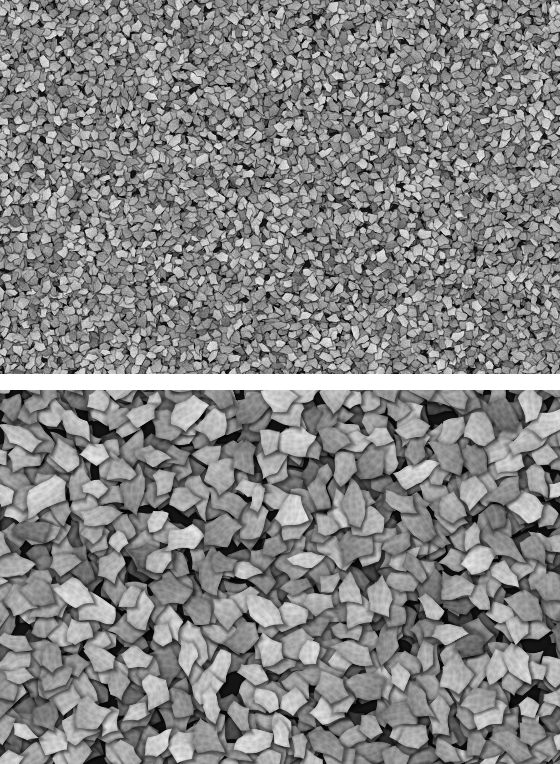
Top: the whole. Bottom: its middle third, enlarged.
This texture is drawn by a WebGL 1 fragment shader. Its source:

```glsl
precision highp float;
// Crushed grey stone chips packed over dark gaps.
// Five turned grids of random convex polygons are painted from deep to top;
// each chip shades what lies below it and carries faint streaks and grain.

uniform vec2 u_resolution;

const float TAU = 6.2831853;
const float CHIPS_PER_HEIGHT = 34.0;
const float GRAINS_PER_HEIGHT = 190.0;
const float GAP_TONE = 0.08;
const vec2 LIGHT_DIR = vec2(-0.6, 0.8);
const int LAYERS = 5;
const int SIDES = 5;

float hash(vec2 p) {
  vec3 q = fract(p.xyx * 0.1031);
  q += dot(q, q.yzx + 33.33);
  return fract((q.x + q.y) * q.z);
}

// One of several independent random values of a chip
float trait(vec2 id, float k) {
  return hash(id + k * vec2(37.0, 71.0));
}

vec2 direction(float angle) {
  return vec2(cos(angle), sin(angle));
}

vec2 rotate(vec2 p, float angle) {
  vec2 d = direction(angle);
  return vec2(d.x * p.x - d.y * p.y, d.y * p.x + d.x * p.y);
}

// Cellular noise: distance to the nearest scattered point
float cellular(vec2 p) {
  vec2 cell = floor(p);
  float nearest = 2.0;
  for (int y = -1; y <= 1; y++) {
    for (int x = -1; x <= 1; x++) {
      vec2 id = cell + vec2(float(x), float(y));
      vec2 point = id + vec2(trait(id, 1.0), trait(id, 2.0));
      nearest = min(nearest, distance(p, point));
    }
  }
  return nearest;
}

// Signed distance to an irregular convex polygon
float chipDistance(vec2 p, vec2 id, float radius) {
  float d = -radius;
  for (int i = 0; i < SIDES; i++) {
    float k = float(i);
    float angle = (k + 0.55 * (trait(id, k + 10.0) - 0.5)) * TAU / float(SIDES);
    float reach = radius * mix(0.78, 1.15, trait(id, k + 20.0));
    d = max(d, dot(p, direction(angle)) - reach);
  }
  return d;
}

// Layered sines running along the chip
float streaks(vec2 p, float phase) {
  float bend = 0.5 * sin(p.x * 6.0 + phase);
  return 0.6 * sin(p.y * 27.0 + bend + phase) + 0.4 * sin(p.y * 49.0 - bend + phase * 2.0);
}

float chipTone(vec2 p, vec2 id, float d, float grain) {
  float tone = mix(0.55, 0.83, trait(id, 3.0));
  tone *= mix(0.76, 1.0, step(0.09, trait(id, 4.0)));
  tone += 0.13 * dot(p, direction(TAU * trait(id, 5.0)));
  tone += 0.025 * streaks(p, TAU * trait(id, 6.0));
  tone -= 0.07 * smoothstep(-0.09, 0.0, d);
  return tone + grain;
}

// Paints one grid of chips over the tone below it
float paintLayer(float below, vec2 p, vec2 light, float seed, float depth, float blur, float grain) {
  float tone = below;
  vec2 cell = floor(p);
  for (int y = -1; y <= 1; y++) {
    for (int x = -1; x <= 1; x++) {
      vec2 corner = cell + vec2(float(x), float(y));
      vec2 id = corner + seed * vec2(113.0, 59.0);
      vec2 jitter = vec2(trait(id, 1.0), trait(id, 2.0)) - 0.5;
      vec2 offset = p - corner - 0.5 - 0.75 * jitter;
      float stretch = sqrt(mix(1.0, 2.0, trait(id, 7.0)));
      vec2 local = rotate(offset, TAU * trait(id, 8.0)) * vec2(1.0 / stretch, stretch);
      float d = chipDistance(local, id, mix(0.28, 0.47, trait(id, 9.0)));

      // Soft shadow, stronger on the side away from the light
      float away = 0.5 - 0.5 * dot(offset, light) / (length(offset) + 0.001);
      tone *= 1.0 - mix(0.18, 0.55, away) * smoothstep(0.17, 0.0, d);
      float cover = smoothstep(blur, -blur, d);
      tone = mix(tone, depth * chipTone(local, id, d, grain), cover);
    }
  }
  return tone;
}

void main() {
  vec2 uv = gl_FragCoord.xy / u_resolution.y;
  float blur = 0.65 * CHIPS_PER_HEIGHT / u_resolution.y;
  float grain = 0.13 * (cellular(uv * GRAINS_PER_HEIGHT) - 0.45);

  // Slight waviness roughens the straight chip edges
  vec2 p = uv * CHIPS_PER_HEIGHT;
  p += 0.035 * sin(p.yx * 7.0 + 2.0 * sin(p * 3.1));

  float tone = GAP_TONE;
  for (int i = 0; i < LAYERS; i++) {
    float k = float(i);
    float buried = 1.0 - k / float(LAYERS - 1);
    float depth = 1.0 - 0.5 * pow(buried, 1.6);
    float turn = 1.3 * k + 0.4;
    vec2 q = rotate(p, turn) + 19.7 * k;
    tone = paintLayer(tone, q, rotate(LIGHT_DIR, turn), k + 1.0, depth, blur, grain);
  }
  gl_FragColor = vec4(vec3(clamp(tone, 0.0, 1.0)), 1.0);
}
```
